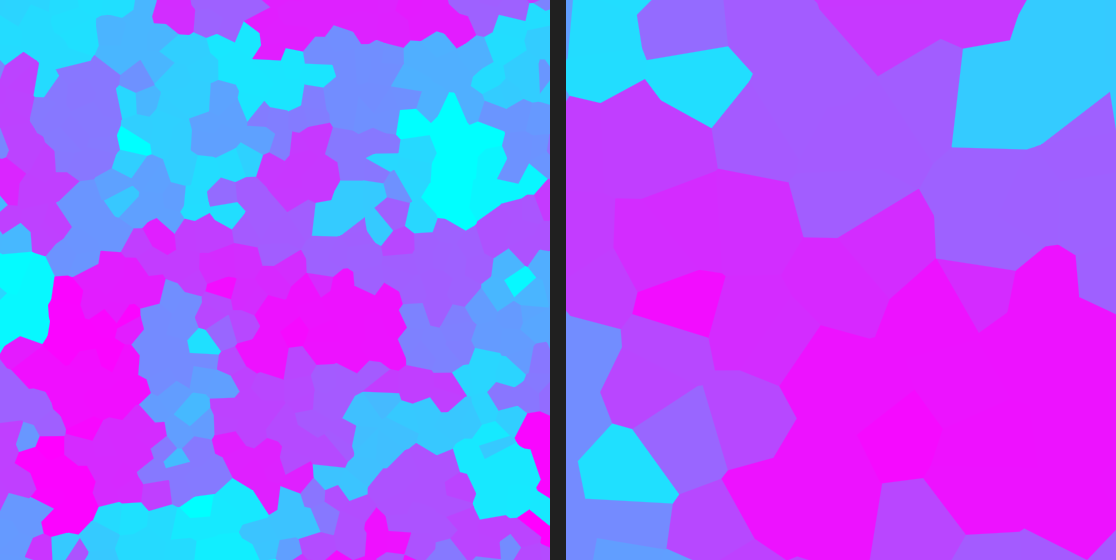
Left: the whole. Right: its middle third, enlarged.
Write a Shadertoy shader that draws this texture.

```glsl
// Jagged patches of flat cyan, blue, violet and magenta, grown from clustered Voronoi cells.

#define CELLS 23.5          // small cells per canvas height
#define GROUPS 8.5          // colour groups per canvas height
#define DRIFT 5.8           // broad colour waves per canvas height
#define JITTER 1.0          // irregularity of the cell seeds
#define RAGGED 0.3          // random reach of cells into neighbouring groups
#define GROUP_SPREAD 0.5    // colour difference between neighbouring groups
#define CELL_SPREAD 0.01    // faint difference inside a group
#define ODD_SHARE 0.06      // share of cells that break from their group
#define ODD_SPREAD 0.75     // colour difference of those cells
#define CONTRAST 5.1        // push towards pure cyan and magenta
#define BALANCE 0.485       // level that maps to the middle colour

// Integer hash of a lattice point, two values in 0..1
vec2 hash2(vec2 cell, int seed) {
    uvec2 v = uvec2(ivec2(cell) + ivec2(seed * 131, seed * 71));
    v = v * 1664525u + 1013904223u;
    v.x += v.y * 1664525u;
    v.y += v.x * 1664525u;
    v ^= v >> 16u;
    v.x += v.y * 1664525u;
    v.y += v.x * 1664525u;
    v ^= v >> 16u;
    return vec2(v & 65535u) / 65535.0;
}

vec2 seedPoint(vec2 cell, int seed) {
    return cell + 0.5 + JITTER * (hash2(cell, seed) - 0.5);
}

float valueNoise(vec2 p) {
    vec2 i = floor(p), f = fract(p);
    f = f * f * (3.0 - 2.0 * f);
    float low = mix(hash2(i, 5).x, hash2(i + vec2(1, 0), 5).x, f.x);
    float high = mix(hash2(i + vec2(0, 1), 5).x, hash2(i + vec2(1, 1), 5).x, f.x);
    return mix(low, high, f.y);
}

// Lattice cell of the group seed nearest to p
vec2 nearestGroup(vec2 p) {
    vec2 base = floor(p), best = base;
    float bestDist = 1e9;
    for (int y = -1; y <= 1; y++)
    for (int x = -1; x <= 1; x++) {
        vec2 cell = base + vec2(x, y);
        vec2 d = seedPoint(cell, 2) - p;
        if (dot(d, d) < bestDist) {
            bestDist = dot(d, d);
            best = cell;
        }
    }
    return best;
}

// Every small cell takes the colour of its group, with a few exceptions
vec3 cellColor(vec2 cell) {
    vec2 reach = RAGGED * (hash2(cell, 6) - 0.5);
    vec2 group = nearestGroup(seedPoint(cell, 1) / CELLS * GROUPS + reach);
    vec2 groupCenter = seedPoint(group, 2) / GROUPS;
    vec2 r = hash2(cell, 3);
    float level = valueNoise(groupCenter * DRIFT);
    level += GROUP_SPREAD * (hash2(group, 4).x - 0.5);
    level += (r.x < ODD_SHARE ? ODD_SPREAD : CELL_SPREAD) * (r.y - 0.5);
    float t = 1.0 / (1.0 + exp(-CONTRAST * (level - BALANCE)));
    t = clamp((t - 0.5) * 1.1 + 0.5, 0.0, 1.0);
    return vec3(t, 1.0 - t, 1.0);
}

void mainImage(out vec4 fragColor, in vec2 fragCoord) {
    vec2 p = fragCoord / iResolution.y * CELLS;
    float pixel = CELLS / iResolution.y;

    // Nearest and second nearest small cells
    vec2 base = floor(p), first = base, second = base;
    float d1 = 1e9, d2 = 1e9;
    for (int y = -2; y <= 2; y++)
    for (int x = -2; x <= 2; x++) {
        vec2 cell = base + vec2(x, y);
        vec2 d = seedPoint(cell, 1) - p;
        float dist = dot(d, d);
        if (dist < d1) {
            d2 = d1;
            second = first;
            d1 = dist;
            first = cell;
        } else if (dist < d2) {
            d2 = dist;
            second = cell;
        }
    }

    // Blend across the shared border over about one pixel
    float gap = length(seedPoint(second, 1) - seedPoint(first, 1));
    float edge = (d2 - d1) / (2.0 * max(gap, 1e-4));
    float blend = 0.5 - 0.5 * clamp(edge / (0.6 * pixel), 0.0, 1.0);
    fragColor = vec4(mix(cellColor(first), cellColor(second), blend), 1.0);
}
```
